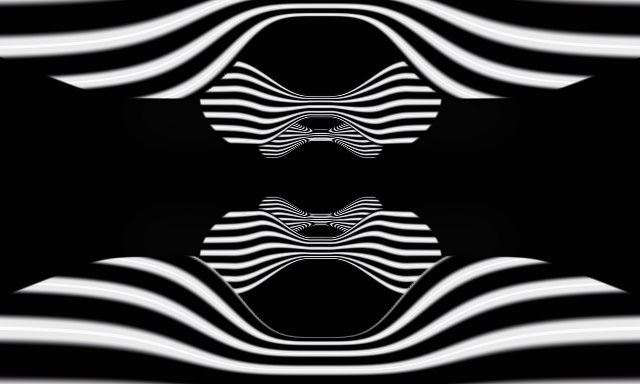
A Shadertoy shader for this background:

```glsl
// Nested, mirrored sheets of black and white bands flowing around dark oval hollows.

// Smooth coverage of the region where d > 0
float cover(float d) {
    float w = fwidth(d) + 1e-4;
    return smoothstep(-w, w, d);
}

// Soft satin stripe with a bright ridge; one period per unit of phase
vec3 satin(float phase) {
    float wave = cos(6.28318 * phase);
    float blur = min(fwidth(phase) * 2.5, 0.8);
    float body = smoothstep(-0.22 - blur, 0.65 + blur, wave);
    float ridge = smoothstep(0.96, 1.0, wave);
    vec3 tint = mix(vec3(0.98, 0.95, 1.0), vec3(1.0), body);
    return 0.006 + tint * body * (0.91 + 0.07 * ridge);
}

// Height of an outer flow line: flat far away, lifted over the hollow
float flowLine(float level, float u) {
    float halfWidth = 1.07 + 0.85 * (1.0 - exp(-1.8 * max(level - 0.7, 0.0)));
    float lift = 1.0 / (1.0 + pow(u / halfWidth, 4.0));
    return mix(level, 1.668 + 0.36 * level, lift);
}

// Invert flowLine by bisection to find the level through a point
float flowLevel(vec2 q) {
    float low = 0.0, high = 6.0;
    for (int i = 0; i < 20; i++) {
        float mid = 0.5 * (low + high);
        if (flowLine(mid, q.x) < q.y) low = mid;
        else high = mid;
    }
    return 0.5 * (low + high);
}

// Bands pinched between two curves, crowding toward them at the waist
vec3 pinchedBands(float v, float bottom, float top, float count, float pinch) {
    float s = clamp((2.0 * v - bottom - top) / (top - bottom), -1.2, 1.2);
    s += pinch * (s * s * s - s);
    return satin(0.5 * count * s);
}

void mainImage(out vec4 fragColor, in vec2 fragCoord) {
    vec2 p = (fragCoord - iResolution.xy * vec2(0.501, 0.538)) * 7.68 / iResolution.x;
    vec2 q = abs(p);
    float waist = exp(-2.0 * q.x * q.x);

    // Dark ground with a faint haze beside the middle sheet
    vec2 haze = (q - vec2(1.6, 0.75)) / vec2(0.7, 0.4);
    vec3 color = vec3(0.006 + 0.014 * exp(-dot(haze, haze)));

    // Innermost sheet
    float bottom = 0.435 - 0.2 * smoothstep(0.1, 0.55, q.x);
    float top = 0.575 + 0.2 * smoothstep(0.05, 0.6, q.x);
    float side = 0.75 - 0.1 * pow(max(0.4 - q.y, 0.0) / 0.165, 2.0);
    float mask = cover(q.y - bottom) * cover(top - q.y) * cover(side - q.x);
    color = mix(color, pinchedBands(q.y, bottom, top, 10.0, 0.4 * waist), mask);

    // Middle sheet
    bottom = 0.715 - 0.34 * smoothstep(0.12, 0.75, q.x);
    top = 0.985 + 0.45 * smoothstep(0.15, 1.05, q.x);
    side = 1.45 - 0.4 * pow(max(1.0 - q.y, 0.0) / 0.62, 2.2);
    mask = cover(q.y - bottom) * cover(top - q.y) * cover(side - q.x);
    color = mix(color, pinchedBands(q.y, bottom, top, 7.0, 0.5 * waist), mask);

    // Outer sheet: bands widen away from the hollow, offset between halves
    float level = flowLevel(q);
    float d = q.x - 2.6;
    float edge = 0.94 + 0.2 * (sqrt(d * d + 0.06) + d);
    float peak = p.y > 0.0 ? 0.21 : 0.395;
    float phase = (log(max(level - 0.3, 0.02)) - peak) / 0.46;
    mask = cover(q.y - edge) * cover(level - 0.7);
    color = mix(color, satin(phase), mask);

    fragColor = vec4(color, 1.0);
}
```
